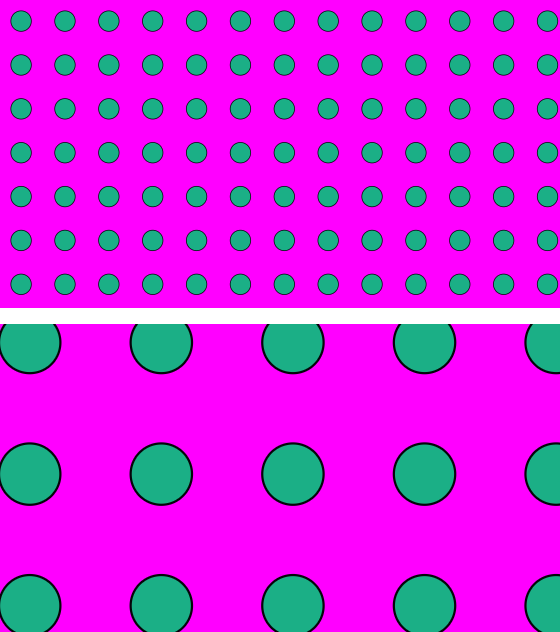
Top, the full canvas; bottom, a detail of the centre.
This pattern is drawn by a Shadertoy shader. Its source:

```glsl
// Square grid of green discs with thin black outlines on magenta.

const vec3 MAGENTA = vec3(1.0, 0.0, 1.0);
const vec3 GREEN = vec3(0.106, 0.686, 0.525);
const vec3 OUTLINE = vec3(0.02, 0.02, 0.04);

// Lengths are fractions of the canvas height.
const float PITCH = 0.14243;
const float MARGIN = 0.0685;   // top-left corner to first disc centre
const float RADIUS = 0.0344;   // outer edge of the outline
const float LINE_WIDTH = 0.0024;

// Offset from the nearest grid point, with grid points at multiples of pitch.
vec2 repeatCell(vec2 p, float pitch) {
    return (fract(p / pitch + 0.5) - 0.5) * pitch;
}

float circleDistance(vec2 p, float radius) {
    return length(p) - radius;
}

// Antialiased coverage of the inside of a distance field.
float coverage(float dist, float pixelSize) {
    return clamp(0.5 - dist / pixelSize, 0.0, 1.0);
}

// Paints an outlined disc over a background colour.
vec3 paintDisc(vec3 background, vec2 p, float radius, float lineWidth, float pixelSize) {
    float dist = circleDistance(p, radius);
    float outer = coverage(dist, pixelSize);
    float inner = coverage(dist + lineWidth, pixelSize);
    return background * (1.0 - outer) + OUTLINE * (outer - inner) + GREEN * inner;
}

void mainImage(out vec4 fragColor, in vec2 fragCoord) {
    float pixelSize = 1.0 / iResolution.y;

    // Measure from the top-left corner, so the grid starts there.
    vec2 p = vec2(fragCoord.x, iResolution.y - fragCoord.y) * pixelSize;
    vec2 cell = repeatCell(p - MARGIN, PITCH);

    vec3 color = paintDisc(MAGENTA, cell, RADIUS, LINE_WIDTH, pixelSize);
    fragColor = vec4(color, 1.0);
}
```
